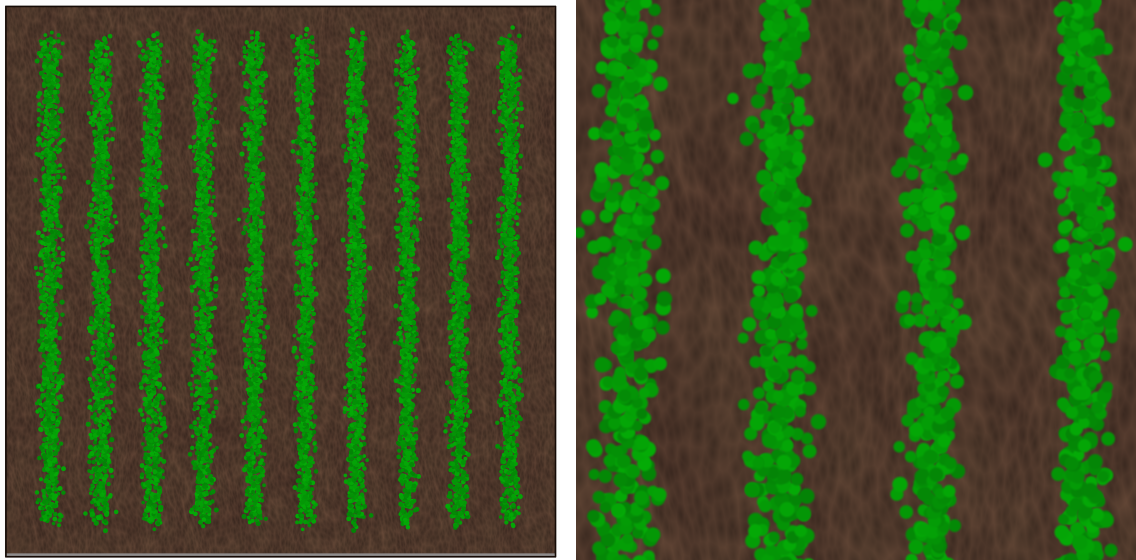
Left: the whole. Right: its middle third, enlarged.
Reproduce this pattern procedurally as a WebGL 1 fragment shader.

```glsl
precision highp float;

uniform vec2 u_resolution;

const float ROWS = 10.0;
const float ROW_PITCH = 0.0911;
const float FIRST_ROW = 0.0898;
const float CELL_HEIGHT = 0.01;
const int DOTS_PER_CELL = 12;

float hash(vec2 p) {
  vec3 q = fract(vec3(p.xyx) * vec3(0.1031, 0.1030, 0.0973));
  q += dot(q, q.yzx + 33.33);
  return fract((q.x + q.y) * q.z);
}

vec2 hash2(vec2 p) {
  return vec2(hash(p), hash(p + vec2(37.7, 91.3)));
}

// Roughly normal value with zero mean and unit deviation.
float bell(vec2 seed) {
  vec2 a = hash2(seed + 11.3);
  vec2 b = hash2(seed + 53.9);
  return (a.x + a.y + b.x + b.y - 2.0) * 1.732;
}

// Distance to the nearest scattered point, centred on zero.
float cellular(vec2 p) {
  vec2 cell = floor(p);
  float nearest = 2.0;
  for (int j = -1; j <= 1; j++) {
    for (int i = -1; i <= 1; i++) {
      vec2 id = cell + vec2(float(i), float(j));
      nearest = min(nearest, distance(p, id + hash2(id + 200.0)));
    }
  }
  return nearest - 0.45;
}

// Fibrous earth: stretched cells at three scales, bent by sines.
vec3 soilColor(vec2 p) {
  float bend = 0.004 * sin(p.y * 31.0 + 4.0 * sin(p.x * 17.0));
  vec2 q = p + vec2(bend + 0.08 * p.y, 0.0);
  float fine = cellular(q * vec2(190.0, 85.0));
  float fibre = cellular(q * vec2(95.0, 38.0) + 300.0);
  float patches = cellular(q * vec2(24.0, 13.0) + 700.0);
  float tone = 1.0 + 0.26 * fine + 0.26 * fibre - 0.16 * patches;
  vec3 tint = vec3(0.012, -0.004, 0.004) * patches;
  return vec3(0.305, 0.216, 0.166) * tone + tint;
}

// Spread of the dots around their row, uneven along its length.
float rowSpread(float row, float y) {
  float ripple = 0.07 * sin(y * 27.0 + row * 4.1) + 0.06 * sin(y * 71.0 + row * 2.3);
  float size = mix(1.12, 0.92, smoothstep(0.0, 6.0, row)) + 0.06 * step(8.5, row);
  return 0.0085 * (size + ripple);
}

// Paints the leafy dots of the closest row over the ground.
vec3 paintRow(vec3 ground, vec2 p, float softness) {
  float row = clamp(floor((p.x - FIRST_ROW) / ROW_PITCH + 0.5), 0.0, ROWS - 1.0);
  float rowX = FIRST_ROW + row * ROW_PITCH;
  float cell = floor(p.y / CELL_HEIGHT);
  vec3 color = ground;
  for (int j = -1; j <= 1; j++) {
    float cellId = cell + float(j);
    float spread = rowSpread(row, cellId * CELL_HEIGHT);
    for (int i = 0; i < DOTS_PER_CELL; i++) {
      vec2 seed = vec2(cellId * 3.17 + 40.0, row * 61.0 + float(i) * 4.73 + 20.0);
      vec2 center = vec2(rowX + spread * bell(seed),
                         (cellId + hash(seed)) * CELL_HEIGHT);
      float reach = 0.432 + 0.009 * bell(seed + 120.0);
      float planted = step(abs(center.y - 0.5), reach);
      float radius = mix(0.0032, 0.0046, hash(seed + 77.0));
      float d = distance(p, center) - radius;
      float cover = planted * (1.0 - smoothstep(-softness, softness, d));
      float shade = mix(0.51, 0.67, hash(seed + 151.0));
      color = mix(color, vec3(0.015, shade, 0.025), cover);
    }
  }
  return color;
}

float boxDistance(vec2 p, vec2 low, vec2 high) {
  vec2 d = abs(p - 0.5 * (low + high)) - 0.5 * (high - low);
  return length(max(d, 0.0)) + min(max(d.x, d.y), 0.0);
}

float band(float d, float halfWidth, float softness) {
  return 1.0 - smoothstep(halfWidth - softness, halfWidth + softness, abs(d));
}

void main() {
  vec2 p = gl_FragCoord.xy / u_resolution;
  float pixel = 1.0 / min(u_resolution.x, u_resolution.y);
  float softness = max(0.0011, 0.6 * pixel);

  vec3 color = paintRow(soilColor(p), p, softness);

  // Pale lower ledge, dark frame and white margin.
  color = mix(color, vec3(0.56, 0.55, 0.55), band(p.y - 0.0095, 0.0023, softness));
  float frame = boxDistance(p, vec2(0.0105, 0.0058), vec2(0.992, 0.9885));
  color = mix(color, vec3(0.99), smoothstep(-softness, softness, frame));
  color = mix(color, vec3(0.08, 0.04, 0.02), band(frame, 0.0015, softness));

  gl_FragColor = vec4(color, 1.0);
}
```
